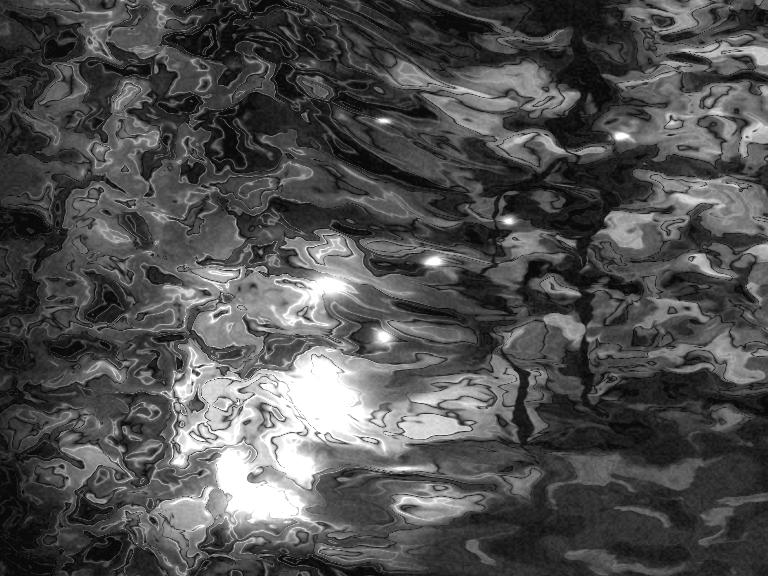
Reproduce this texture procedurally as a WebGL 2 fragment shader.

```glsl
#version 300 es
precision highp float;
// Sunlight broken up on dark rippled water, in greyscale.
// Broad masks set the light level, domain-warped noise adds ripples and
// contour filigree, and segment distances draw the dark branch reflections.

#define RIPPLE_SCALE vec2(14.0, 27.0)
#define RIPPLE_WARP 2.3
#define MASK_WARP 0.10
#define FILIGREE_BANDS 19.0
#define BRANCH_WOBBLE 0.05
#define GLOW_GAIN 0.85
#define GRAIN 0.07

uniform vec2 u_resolution;
out vec4 fragColor;

float hash(vec2 p) {
    return fract(sin(dot(p, vec2(127.1, 311.7))) * 43758.55);
}

float noise(vec2 p) {
    vec2 i = floor(p), f = fract(p);
    f = f * f * f * (f * (f * 6.0 - 15.0) + 10.0);
    return mix(mix(hash(i), hash(i + vec2(1, 0)), f.x),
               mix(hash(i + vec2(0, 1)), hash(i + vec2(1, 1)), f.x), f.y);
}

float fbm(vec2 p) {
    float sum = 0.0, amp = 0.54;
    for (int i = 0; i < 4; i++) {
        sum += amp * noise(p);
        p = mat2(1.7, 0.5, -0.5, 1.7) * p + 7.3;
        amp *= 0.49;
    }
    return sum;
}

// Soft ellipse: 1 inside, 0 outside
float blob(vec2 p, vec2 centre, vec2 radius) {
    return 1.0 - smoothstep(0.65, 1.2, length((p - centre) / radius));
}

float segment(vec2 p, vec2 a, vec2 b) {
    vec2 ab = b - a;
    return length(p - a - ab * clamp(dot(p - a, ab) / dot(ab, ab), 0.0, 1.0));
}

// Thin line where the banded height field crosses zero
float contour(float height, float bands, float sharpness) {
    return pow(1.0 - abs(sin(height * bands)), sharpness);
}

// Sunlit pool and its upper lobe
float sunPool(vec2 p) {
    float pool = blob(p, vec2(0.51, 0.24), vec2(0.42, 0.19));
    return max(pool, 0.7 * blob(p, vec2(0.51, 0.47), vec2(0.22, 0.16)));
}

// Light level of the open water before ripples
float waterLevel(vec2 p) {
    float level = mix(0.12, 0.22, smoothstep(0.0, 0.2, p.x));
    level += 0.07 * blob(p, vec2(0.2, 0.77), vec2(0.17, 0.25));
    level += 0.13 * blob(p, vec2(1.26, 0.70), vec2(0.17, 0.26));
    level += 0.16 * blob(p, vec2(0.88, 0.80), vec2(0.12, 0.08));
    level -= 0.08 * blob(p, vec2(0.65, 0.95), vec2(0.35, 0.08));
    level -= 0.05 * blob(p, vec2(0.38, 0.75), vec2(0.09, 0.3));
    level -= 0.06 * blob(p, vec2(0.05, 0.1), vec2(0.2, 0.14));
    return level;
}

// Smooth shade at lower right, below a rising diagonal
float lowerShade(vec2 p) {
    float edge = min(0.03 + 0.5 * (p.x - 0.66), 0.26);
    return smoothstep(0.04, -0.03, p.y - edge) * smoothstep(0.62, 0.75, p.x);
}

// Dark hollows inside the pool
float hollows(vec2 p) {
    float dark = blob(p, vec2(0.68, 0.335), vec2(0.09, 0.036));
    dark = max(dark, blob(p, vec2(0.61, 0.215), vec2(0.10, 0.026)));
    dark = max(dark, blob(p, vec2(0.60, 0.125), vec2(0.085, 0.042)));
    dark = max(dark, blob(p, vec2(0.76, 0.21), vec2(0.10, 0.018)));
    return max(dark, blob(p, vec2(0.17, 0.285), vec2(0.05, 0.03)));
}

float branches(vec2 p) {
    const vec2 trunk[7] = vec2[7](vec2(1.0, 1.02), vec2(0.99, 0.86), vec2(0.975, 0.74),
        vec2(1.06, 0.65), vec2(1.01, 0.53), vec2(1.02, 0.4), vec2(1.035, 0.29));
    const vec2 limb[5] = vec2[5](vec2(0.97, 0.72), vec2(0.885, 0.66),
        vec2(0.84, 0.5), vec2(0.91, 0.37), vec2(0.93, 0.18));
    p.x += BRANCH_WOBBLE * (fbm(vec2(p.x * 6.0, p.y * 26.0)) - 0.5);
    float d = 9.0;
    for (int i = 0; i < 6; i++) d = min(d, segment(p, trunk[i], trunk[i + 1]));
    for (int i = 0; i < 4; i++) d = min(d, segment(p, limb[i], limb[i + 1]) + 0.004);
    // Ragged width, closing to nothing in places
    float width = 0.026 * (noise(p * vec2(14.0, 32.0)) - 0.2) * mix(0.6, 1.0, p.y);
    float dark = 1.0 - smoothstep(width, width + 0.005, d);
    vec2 ragged = p + 0.05 * (fbm(p * 30.0) - 0.5);
    dark = max(dark, blob(ragged, vec2(1.01, 0.98), vec2(0.06, 0.075)));
    dark = max(dark, blob(ragged, vec2(1.01, 0.53), vec2(0.022, 0.03)));
    return max(dark, 0.8 * blob(ragged, vec2(0.84, 0.5), vec2(0.03, 0.035)));
}

// Sun glints: xy centre, z radius, w horizontal stretch
float glints(vec2 p) {
    const vec4 suns[10] = vec4[10](vec4(0.573, 0.5, 0.018, 1.4), vec4(0.66, 0.413, 0.011, 1.2),
        vec4(0.455, 0.125, 0.030, 1.6), vec4(0.565, 0.31, 0.034, 1.5),
        vec4(0.4, 0.2, 0.020, 1.0), vec4(0.525, 0.195, 0.013, 1.7),
        vec4(0.674, 0.786, 0.005, 1.7), vec4(1.076, 0.767, 0.005, 2.0),
        vec4(0.889, 0.618, 0.006, 1.2), vec4(0.76, 0.543, 0.008, 1.5));
    float light = 0.0;
    for (int i = 0; i < 10; i++) {
        vec2 d = (p - suns[i].xy) / (suns[i].z * vec2(suns[i].w, 1.0));
        float r2 = dot(d, d);
        light += exp(-0.7 * r2) + 0.22 / (1.0 + r2 * r2 * 0.08);
    }
    return light;
}

void main() {
    vec2 p = gl_FragCoord.xy / u_resolution.y;
    float leftSide = 1.0 - smoothstep(0.45, 0.9, p.x);

    // Ripple height and the warp that bends every edge
    vec2 q = p * RIPPLE_SCALE * mix(vec2(1.0), vec2(1.25, 0.85), leftSide);
    vec2 warp = vec2(fbm(q * 0.8), fbm(q * 0.8 + 31.7)) - 0.5;
    float height = fbm(q + RIPPLE_WARP * warp);
    float swell = smoothstep(0.26, 0.72, height);
    vec2 bent = p + MASK_WARP * warp * vec2(1.0, 0.6);
    float pool = sunPool(bent), shade = lowerShade(bent);

    // Open water: dark troughs, smooth in the shade; the pool is paler
    float level = waterLevel(bent);
    float tone = level * (0.25 + 1.3 * swell);
    float facet = smoothstep(0.56, 0.66, fbm(q * vec2(0.8, 1.1) + 2.0 * warp + 50.0));
    tone += 0.26 * facet * (1.0 - leftSide) * smoothstep(0.15, 0.4, p.y);
    tone = mix(tone, 0.11 + 0.09 * swell + 0.2 * facet * facet * swell, shade);
    tone = mix(tone, 0.24 + 0.58 * swell, pool);

    // Fine filigree, strongest on the left, with dark creases
    float lines = contour(height, FILIGREE_BANDS, 3.0);
    tone += lines * (0.08 + 0.26 * leftSide * smoothstep(-0.1, 0.3, p.x) + 0.1 * pool) * (1.0 - shade);
    tone *= 1.0 - 0.8 * (1.0 - 0.7 * shade) * contour(height + 0.3 * warp.x, 13.0, 4.0);

    // Shadows, then light over them
    tone = mix(tone, 0.2 + 0.12 * height, 0.8 * hollows(p + 0.07 * warp));
    tone = mix(tone, 0.06, 0.9 * branches(p + 0.06 * warp));
    tone += GLOW_GAIN * glints(p + 0.03 * warp);
    tone += GRAIN * (noise(p * 260.0) - 0.5);

    fragColor = vec4(vec3(clamp(tone, 0.04, 1.0)), 1.0);
}
```
